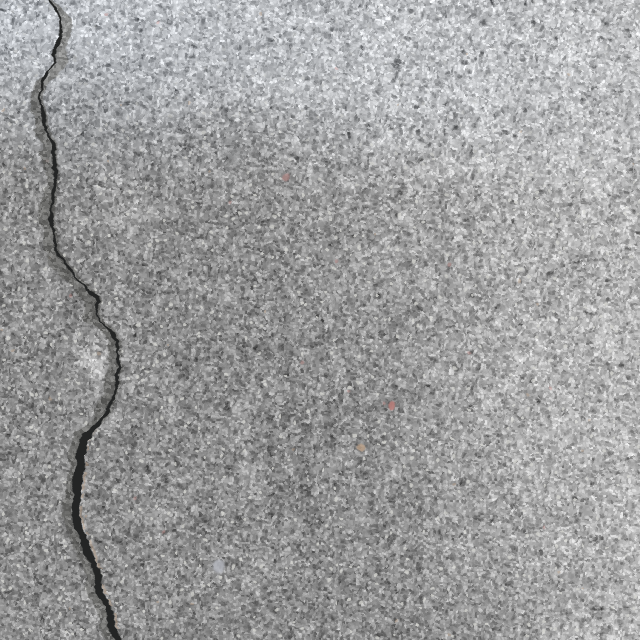
Write a three.js fragment shader that draws this texture.

```glsl
// Weathered concrete slab with exposed grit and a jagged crack down its left side.
varying vec2 vUv;

const float FINE_SCALE = 225.0;    // grains across the canvas
const float GRIT_SCALE = 115.0;
const float PEBBLE_SCALE = 74.0;
const float FINE_CONTRAST = 0.31;
const float GRIT_CONTRAST = 0.20;
const float DARK_TONE = 0.545;
const float LIGHT_GAIN = 0.205;
const float CRACK_JITTER = 0.0042;
const vec3 COOL_TINT = vec3(-0.012, 0.004, 0.026);
const vec3 CRACK_COLOR = vec3(0.14, 0.145, 0.145);
const vec3 BROKEN_COLOR = vec3(0.39, 0.39, 0.38);
const vec3 PALE_CHIP = vec3(0.85, 0.85, 0.83);
const vec3 PINK_CHIP = vec3(0.74, 0.49, 0.47);
const vec3 OCHRE_CHIP = vec3(0.75, 0.63, 0.52);
const mat2 TURN = mat2(0.8, 0.6, -0.6, 0.8);

vec3 hash3(vec2 p) {
  vec3 q = fract(vec3(p.xyx) * vec3(0.1031, 0.1030, 0.0973));
  q += dot(q, q.yxz + 33.33);
  return fract((q.xxy + q.yzz) * q.zyx);
}

// Nearest cell: x = distance, y and z = random values of that cell.
vec3 cells(vec2 p) {
  vec2 home = floor(p);
  vec3 best = vec3(9.0, 0.0, 0.0);
  for (int j = -1; j <= 1; j++) {
    for (int i = -1; i <= 1; i++) {
      vec2 cell = home + vec2(float(i), float(j));
      vec3 rnd = hash3(cell + 17.0);
      float dist = length(p - cell - 0.15 - 0.7 * rnd.xy);
      if (dist < best.x) best = vec3(dist, rnd.z, fract(rnd.x * 7.3 + rnd.y * 3.1));
    }
  }
  return best;
}

float layeredSines(vec2 p) {
  float sum = 0.0;
  float amp = 0.5;
  for (int i = 0; i < 6; i++) {
    p = TURN * p * 1.75 + 1.3;
    sum += amp * sin(p.x + 1.7 * sin(p.y));
    amp *= 0.63;
  }
  return sum;
}

// Soft elliptical spot, 1 at its centre.
float spot(vec2 p, vec2 center, vec2 radius) {
  vec2 q = (p - center) / radius;
  return exp(-dot(q, q));
}

float chip(vec2 p, vec2 center, float radius) {
  return 1.0 - smoothstep(radius * 0.6, radius * 1.3, length(p - center));
}

// Rises from 0 to 1 as y falls from top to bottom.
float descend(float y, float top, float bottom) {
  return clamp((top - y) / (top - bottom), 0.0, 1.0);
}

float crackCenter(float y) {
  float x = 0.078 + 0.016 * descend(y, 1.0, 0.970) - 0.031 * descend(y, 0.935, 0.855);
  x += 0.024 * descend(y, 0.840, 0.750) - 0.009 * descend(y, 0.735, 0.680);
  x += 0.013 * descend(y, 0.660, 0.600) + 0.061 * descend(y, 0.600, 0.530);
  x += 0.036 * descend(y, 0.510, 0.455) - 0.012 * descend(y, 0.420, 0.370);
  x -= 0.047 * descend(y, 0.370, 0.310) + 0.010 * descend(y, 0.310, 0.240);
  return x + 0.035 * descend(y, 0.180, 0.100) + 0.030 * descend(y, 0.090, 0.0);
}

void main() {
  vec2 p = vUv;
  float broad = layeredSines(p * 4.0 + 3.0);
  float patchy = layeredSines(p * 17.0 + 9.0);
  float clump = layeredSines(p * 48.0 + 31.0);
  vec2 warp = 0.0024 * vec2(layeredSines(p * 60.0), layeredSines(p * 60.0 + 21.0));

  // Broad light: pale upper edge and right side, worn dark middle
  float top = smoothstep(0.69, 0.98, p.y + 0.03 * broad + 0.06 * p.x);
  float right = smoothstep(0.38, 1.0, p.x + 0.03 * broad + 0.32 * (p.y - 0.45));
  float light = 1.0 - (1.0 - 0.92 * top) * (1.0 - 0.78 * right);
  float tone = DARK_TONE + LIGHT_GAIN * light + 0.008 * broad + 0.022 * patchy + 0.034 * clump;
  tone += 0.20 * spot(p, vec2(0.148, 0.438), vec2(0.028, 0.045)) * (1.0 + 0.6 * patchy);
  tone += 0.08 * spot(p, vec2(0.20, 0.66), vec2(0.04, 0.03));
  tone -= 0.05 * spot(p, vec2(0.16, 0.81), vec2(0.09, 0.06));
  tone -= 0.13 * spot(p, vec2(0.918, 0.597), vec2(0.020, 0.010));

  // Grain: two sizes of cellular grit
  vec3 fine = cells((p + warp) * FINE_SCALE);
  vec3 grit = cells((p + warp * 1.5) * GRIT_SCALE + 40.0);
  tone += FINE_CONTRAST * (fine.y - 0.47) * (1.0 - smoothstep(0.25, 0.80, fine.x));
  tone += GRIT_CONTRAST * (grit.y - 0.49) * (1.0 - smoothstep(0.25, 0.75, grit.x));
  vec3 color = vec3(tone) + COOL_TINT * top * (1.0 - 0.7 * p.x);

  // Pebbles: dark in the pale cement, pale chips in the worn part
  vec3 pebble = cells((p + warp * 1.3) * PEBBLE_SCALE + 90.0);
  float body = 1.0 - smoothstep(0.14, 0.28 + 0.16 * pebble.z, pebble.x);
  color -= body * step(0.72, pebble.y) * mix(0.08, 0.17, light) * (0.5 + pebble.z);
  vec3 flake = cells((p + warp) * PEBBLE_SCALE * 1.25 + 150.0);
  float flakeBody = 1.0 - smoothstep(0.14, 0.22 + 0.18 * flake.z, flake.x);
  color = mix(color, PALE_CHIP, flakeBody * step(0.90, flake.y) * mix(0.75, 0.25, top));
  vec3 hue = mix(OCHRE_CHIP, PINK_CHIP, step(0.6, flake.z));
  color = mix(color, hue, flakeBody * step(flake.y, 0.006) * 0.35);

  // Singular chips and pits
  vec2 q = p + warp * 0.6;
  color = mix(color, PINK_CHIP, 0.8 * chip(q, vec2(0.612, 0.366), 0.006));
  color = mix(color, PINK_CHIP, 0.45 * chip(q, vec2(0.447, 0.723), 0.006));
  color = mix(color, OCHRE_CHIP, 0.7 * chip(q, vec2(0.564, 0.301), 0.006));
  color = mix(color, vec3(0.72, 0.73, 0.76), 0.8 * chip(q, vec2(0.341, 0.115), 0.010));
  color -= 0.38 * spot(q, vec2(0.621, 0.898), vec2(0.005, 0.012));
  color -= 0.30 * spot(q, vec2(0.757, 0.964), vec2(0.005, 0.005));

  // Crack: broken shoulders, dark gap and a thin lit lip
  float slope = (crackCenter(p.y + 0.006) - crackCenter(p.y - 0.006)) / 0.012;
  float jag = CRACK_JITTER * layeredSines(vec2(p.y * 42.0, 2.0));
  float side = (p.x - crackCenter(p.y) - jag) * inversesqrt(1.0 + slope * slope) + warp.x * 0.7;
  float lower = descend(p.y, 0.34, 0.29);
  float wide = lower * (1.0 - 0.4 * descend(p.y, 0.17, 0.13));
  float gap = mix(0.0021, 0.0068, wide) + 0.0016 * layeredSines(vec2(p.y * 45.0, 8.0));
  gap = max(gap, 0.0010);
  float upper = smoothstep(0.862, 0.885, p.y);
  float ragged = 0.005 * layeredSines(vec2(p.y * 22.0, 5.0)) + 0.003 * (grit.y - 0.5);
  float leftReach = (0.014 + 0.004 * lower + ragged) * (1.0 - upper);
  float rightReach = 0.004 + (0.014 + ragged) * upper * (1.0 - smoothstep(0.96, 1.0, p.y));
  float shoulder = smoothstep(-leftReach - 0.003, -leftReach, side);
  shoulder *= 1.0 - smoothstep(rightReach, rightReach + 0.003, side);
  color = mix(color, BROKEN_COLOR + 0.10 * upper + 0.20 * (fine.y - 0.5), 0.75 * shoulder);
  float lip = smoothstep(gap, gap + 0.002, side) * (1.0 - smoothstep(gap + 0.003, gap + 0.006, side));
  color = mix(color, OCHRE_CHIP, 0.4 * lip * lower * step(0.5, grit.z));
  color = mix(color, CRACK_COLOR, 1.0 - smoothstep(gap - 0.001, gap + 0.0014, abs(side)));

  gl_FragColor = vec4(clamp(color, 0.0, 1.0), 1.0);
}
```
